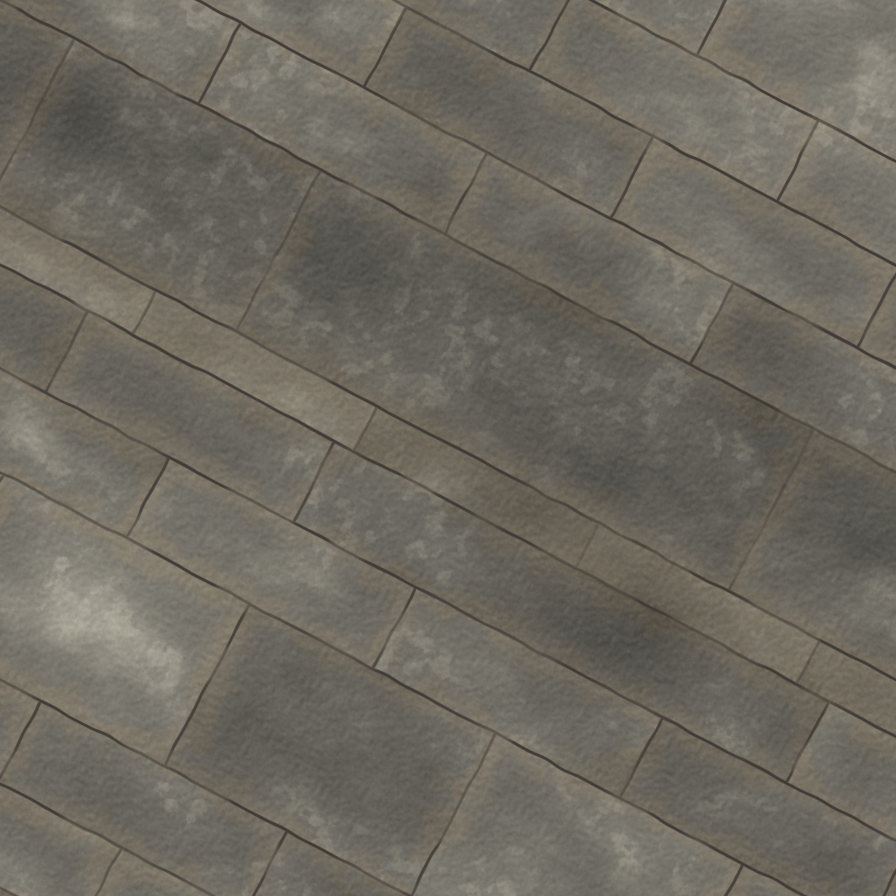
A three.js fragment shader for this texture:

```glsl
// Weathered grey stone paving: slanted running-bond courses, narrow and wide, with sandy rims.
varying vec2 vUv;

const float COURSE = 0.1025;   // height of a narrow course
const float STRIP = 0.056;     // height of the single thin course
const float SLAB = 0.3112;     // usual slab length
const float TILT = 0.485;      // slant of the courses in radians

const vec3 SLATE = vec3(0.425, 0.415, 0.385);
const vec3 SAND = vec3(0.500, 0.465, 0.400);
const vec3 PALE = vec3(0.560, 0.545, 0.495);
const vec3 JOINT = vec3(0.250, 0.232, 0.215);

float hash(vec2 p) {
  vec3 h = fract(vec3(p.xyx) * 0.1031);
  h += dot(h, h.yzx + 33.33);
  return fract((h.x + h.y) * h.z);
}

float noise(vec2 p) {
  vec2 i = floor(p), f = fract(p);
  f = f * f * (3.0 - 2.0 * f);
  return mix(mix(hash(i), hash(i + vec2(1.0, 0.0)), f.x),
             mix(hash(i + vec2(0.0, 1.0)), hash(i + vec2(1.0, 1.0)), f.x), f.y);
}

float fbm(vec2 p) {
  float sum = 0.0, amp = 0.5;
  for (int i = 0; i < 5; i++) {
    sum += amp * noise(p);
    p = mat2(1.6, 1.2, -1.2, 1.6) * p + 7.3;
    amp *= 0.5;
  }
  return sum / 0.97;
}

// Soft round patch, 1 at its centre
float blot(vec2 p, vec2 centre, vec2 radius) {
  vec2 d = (p - centre) / radius;
  return exp(-dot(d, d));
}

// Course number; span receives its top and bottom
float findCourse(float v, out vec2 span) {
  float stripTop = 2.0 * COURSE;
  if (v > stripTop && v < stripTop + STRIP) {
    span = vec2(stripTop, stripTop + STRIP);
    return 2.0;
  }
  float below = step(stripTop, v);
  float slot = floor((v - below * STRIP) / COURSE);
  float phase = floor(mod(slot + below + 0.5, 5.0));
  float rows = phase < 1.5 ? 2.0 : 1.0;      // two slots join into a wide course
  if (phase == 1.0) slot -= 1.0;
  span = vec2(slot, slot + rows) * COURSE + below * STRIP;
  return slot + below;
}

// Slab number along a course; span receives its two ends
float findSlab(float u, float course, out vec2 span) {
  float cycle = floor((course + 0.5) / 5.0);
  float bond = cycle * 4.0 + max(course - cycle * 5.0 - 1.0, 0.0) - step(2.5, course);
  float start = 0.0938 + 0.5 * SLAB * mod(bond, 2.0);
  float len = SLAB;
  if (course == 2.0) { start = 0.026; len = 0.279; }
  float n = floor((u - start) / len);
  float count = 1.0;
  if ((course == 0.0 || course == 3.0) && (n == 1.0 || n == 2.0)) {
    n = 1.0;                                 // double-length slab
    count = 2.0;
  }
  span = start + vec2(n, n + count) * len;
  return n;
}

void main() {
  // Slanted frame: x along the courses, y across them
  vec2 p = vec2(vUv.x, 1.0 - vUv.y);
  float c = cos(TILT), s = sin(TILT);
  vec2 q = vec2(c * p.x + s * p.y, c * p.y - s * p.x);
  vec2 w = q + 0.0025 * (vec2(noise(q * 45.0), noise(q * 45.0 + 31.0)) - 0.5);

  vec2 across, along;
  float course = findCourse(w.y, across);
  vec2 id = vec2(findSlab(w.x, course, along), course);
  vec2 edge = min(w - vec2(along.x, across.x), vec2(along.y, across.y) - w);
  float seed = hash(id + 17.0);

  // Slab body with sandy rims and rubbed centres
  float cloud = fbm(q * vec2(8.0, 13.0) + id * 5.3);
  float mottle = fbm(q * 42.0 + id * 3.1);
  float rimDist = min(edge.x, edge.y) + 0.05 * (mottle - 0.5) + 0.04 * (cloud - 0.5);
  float rim = 1.0 - smoothstep(0.002, 0.026, rimDist);
  vec2 size = vec2(along.y - along.x, across.y - across.x);
  vec2 middle = 0.5 * vec2(along.x + along.y, across.x + across.y);
  float core = blot(w, middle + size * 0.2 * (seed - 0.5), size * 0.24);
  float specks = smoothstep(0.52, 0.68, fbm(q * 65.0)) * smoothstep(0.48, 0.66, cloud);

  vec3 col = mix(SLATE, SAND, 0.72 * rim);
  col = mix(col, PALE, core * smoothstep(0.35, 0.75, cloud) * step(0.4, seed) * 0.75);
  col = mix(col, PALE, 0.45 * specks);

  // Sandy drift along the thin course, then broad light and dark areas
  float drift = exp(-pow((q.y - 0.228 + 0.05 * (cloud - 0.5)) / 0.038, 2.0));
  col = mix(col, SAND * 0.95, 0.65 * drift);
  float tone = 1.0 + 0.14 * (seed - 0.5) + 0.34 * (cloud - 0.5) + 0.12 * (mottle - 0.5);
  tone -= 0.13 * exp(-pow((q.y - 0.07) / 0.12, 2.0));
  tone += 0.15 * blot(p, vec2(0.10, 0.69), vec2(0.16, 0.13));
  tone += 0.09 * blot(p, vec2(0.93, 0.05), vec2(0.20, 0.15));
  tone -= 0.13 * blot(p, vec2(0.71, 0.70), vec2(0.09, 0.06));
  tone -= 0.12 * blot(p, vec2(0.56, 0.56), vec2(0.07, 0.04));

  // Pebbled surface grain
  vec2 g = q * 210.0;
  tone += 0.10 * (noise(g) - noise(g + 0.6)) + 0.07 * (noise(q * 430.0) - 0.5);
  col *= tone;

  // Thin dark joints, fainter at the worn cross joints
  vec2 line = 1.0 - smoothstep(vec2(0.0006), vec2(0.0027), edge);
  line.x *= (course == 0.0 || course == 2.0) ? 0.5 : 0.9;
  float wear = 0.55 + 0.45 * smoothstep(0.25, 0.6, noise(q * 24.0));
  col = mix(col, JOINT, max(line.x, line.y) * wear);

  gl_FragColor = vec4(clamp(col, 0.0, 1.0), 1.0);
}
```
